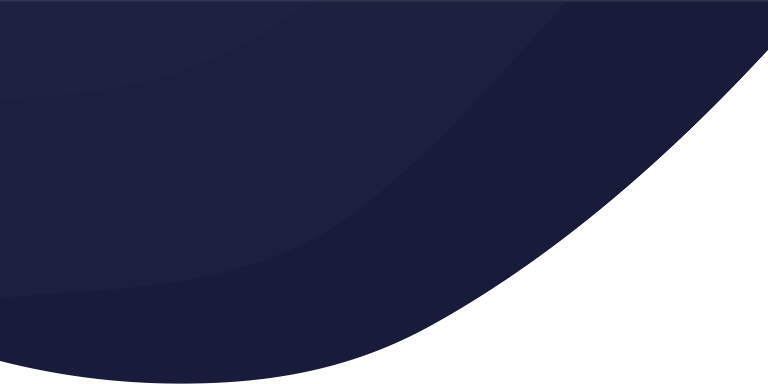
Give the GLSL for this background, as a WebGL 1 fragment shader.

```glsl
precision highp float;

uniform vec2 u_resolution;

// Cubic through two knots (x, height, slope), continued straight past the second
float curve(float x, vec3 a, vec3 b) {
  float span = b.x - a.x;
  float t = clamp((x - a.x) / span, 0.0, 1.0);
  float rise = mix(a.y, b.y, t * t * (3.0 - 2.0 * t));
  float bend = span * t * (1.0 - t) * (a.z * (1.0 - t) - b.z * t);
  return rise + bend + b.z * max(x - b.x, 0.0);
}

// Two cubics joined at a middle knot
float joinedCurve(float x, vec3 a, vec3 b, vec3 c) {
  return x < b.x ? curve(x, a, b) : curve(x, b, c);
}

// Smooth coverage of the area above an edge
float above(float y, float edge) {
  float pixel = 1.0 / u_resolution.y;
  return clamp((y - edge) / pixel + 0.5, 0.0, 1.0);
}

void main() {
  // Canvas spans 2 by 1 units
  vec2 p = gl_FragCoord.xy / u_resolution * vec2(2.0, 1.0);

  // Large navy sweep over white; its lowest point splits the curve
  vec3 lowest = vec3(0.47, 0.001, 0.0);
  float sweep = p.x < lowest.x
    ? curve(p.x, vec3(0.0, 0.06, -0.255), lowest)
    : joinedCurve(p.x, lowest, vec3(1.12, 0.151, 0.55), vec3(2.0, 0.87, 1.08));

  // Two faint lighter layers nested toward the upper left
  float middle = joinedCurve(p.x, vec3(0.0, 0.224, 0.1),
    vec3(0.755, 0.349, 0.43), vec3(1.479, 1.0, 1.1));
  float inner = curve(p.x, vec3(0.0, 0.745, 0.02), vec3(0.81, 1.0, 0.78));

  vec3 navy = mix(vec3(0.098, 0.106, 0.227), vec3(0.110, 0.122, 0.239), above(p.y, middle));
  navy = mix(navy, vec3(0.120, 0.130, 0.260), above(p.y, inner));
  vec3 color = mix(vec3(1.0), navy, above(p.y, sweep));

  // Pale hairline along the top
  color = mix(color, vec3(0.20, 0.21, 0.32), above(p.y, 0.9961));

  gl_FragColor = vec4(color, 1.0);
}
```
